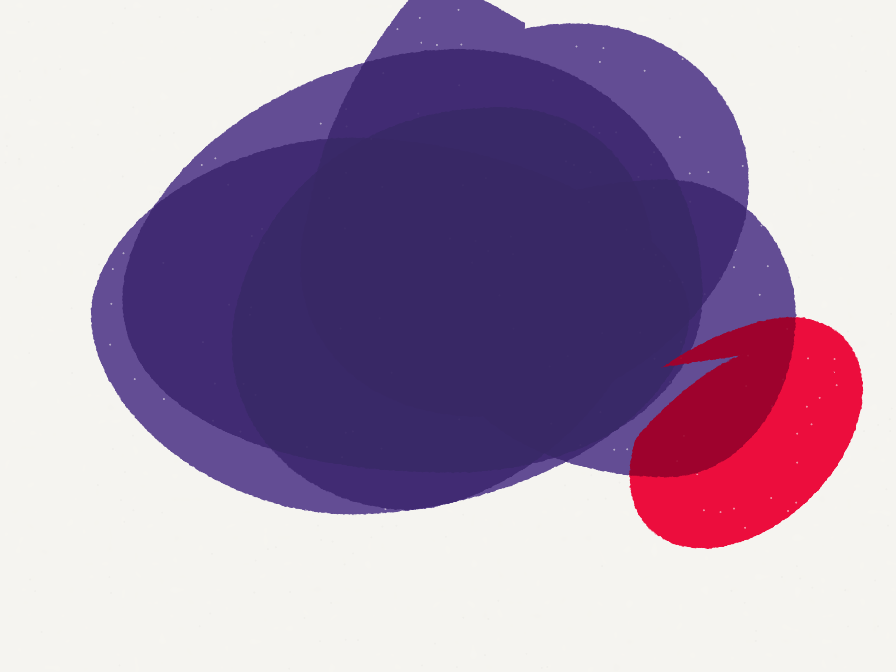
Write a WebGL 1 fragment shader that draws this background.

```glsl
precision highp float;
// Overlapping translucent ink blobs on warm paper: five violet and one red.
// Each blob is a leaning egg with its own reach and roundness per quadrant;
// the violet deepens with the number of layers, and fine specks show paper.

uniform vec2 u_resolution;

float hash(vec2 p) {
  return fract(sin(dot(p, vec2(127.1, 311.7))) * 43758.5);
}

float cornerSlope(vec2 cell, vec2 offset) {
  float angle = 6.2832 * hash(cell);
  return dot(vec2(cos(angle), sin(angle)), offset);
}

float gradientNoise(vec2 p) {
  vec2 i = floor(p), f = fract(p), e = vec2(1.0, 0.0);
  vec2 s = f * f * f * (f * (f * 6.0 - 15.0) + 10.0);
  return mix(mix(cornerSlope(i, f), cornerSlope(i + e, f - e), s.x),
             mix(cornerSlope(i + e.yx, f - e.yx), cornerSlope(i + 1.0, f - 1.0), s.x), s.y);
}

// reach: left, right, up, down. power: upper left, upper right, lower left, lower right.
float blob(vec2 p, vec2 centre, vec4 reach, vec4 power, float lean) {
  vec2 d = p - centre;
  d.x += lean * d.y;
  vec2 side = step(0.0, d);
  vec2 q = max(abs(d) / mix(reach.xz, reach.yw, side), 0.0001);
  vec2 row = mix(power.xy, power.zw, side.y);
  float n = mix(row.x, row.y, side.x);
  float l = pow(pow(q.x, n) + pow(q.y, n), 1.0 / n);
  return length(d) * (1.0 - 1.0 / l);
}

// Egg with a pointed shoulder that runs off the top edge.
float peakedBlob(vec2 p) {
  float body = blob(p, vec2(4.52, 1.9), vec4(1.9, 1.86, 1.7, 1.67), vec4(2.0, 1.9, 2.0, 2.0), 0.25);
  float drop = 2.2 - p.y;
  float leftEdge = (2.62 + 0.182 * drop * drop - p.x) * 0.87;
  float rightEdge = max((p.x - 4.15 - 1.75 * p.y) * 0.5, p.x - 4.5);
  return min(body, max(max(leftEdge, rightEdge), -drop));
}

// Leaning egg with a thin beak above a curved bite.
float beakedBlob(vec2 p) {
  float body = blob(p, vec2(6.4, 3.71), vec4(0.93, 0.92, 0.99, 0.99), vec4(2.0), 0.38);
  float crown = 6.9 - p.x, depth = 6.33 - p.x;
  float underside = p.y - 3.14 + 0.148 * (p.x - 5.72);
  float beak = max(max(2.72 + 0.287 * crown * crown - p.y, underside), -crown);
  float bite = max(-underside, (p.y - 3.05 - 0.45 * depth - 0.4 * depth * depth) * 0.75);
  bite = max(bite, -depth - 0.07);
  return min(max(body, -bite), beak);
}

void main() {
  // Canvas is 5.76 units tall, with y running down from the top.
  float unit = 5.76 / u_resolution.y;
  vec2 p = vec2(gl_FragCoord.x, u_resolution.y - gl_FragCoord.y) * unit;
  float rough = 0.009 * gradientNoise(p * 22.0) + 0.006 * gradientNoise(p * 55.0);

  // Violet layers: count how many cover this point.
  float layers = 0.0;
  for (int i = 0; i < 5; i++) {
    float d;
    if (i == 0) d = blob(p, vec2(3.0, 2.7), vec4(2.22, 2.91, 1.52, 1.71), vec4(1.85), 0.0);
    else if (i == 1) d = blob(p, vec2(3.9, 2.55), vec4(2.85, 2.12, 2.13, 1.5), vec4(1.8, 2.1, 2.2, 2.0), 0.0);
    else if (i == 2) d = peakedBlob(p);
    else if (i == 3) d = blob(p, vec2(3.9, 2.65), vec4(1.88, 1.65, 1.73, 1.72), vec4(2.2, 2.0, 1.9, 1.8), 0.23);
    else d = blob(p, vec2(5.72, 2.7), vec4(2.03, 1.1, 1.16, 1.39), vec4(2.0), 0.0);
    layers += 1.0 - smoothstep(-0.6 * unit, 0.6 * unit, d + rough);
  }
  float red = 1.0 - smoothstep(-0.6 * unit, 0.6 * unit, beakedBlob(p) + rough);

  vec3 paper = vec3(0.961, 0.957, 0.941) + 0.004 * gradientNoise(p * 9.0);
  vec3 color = mix(paper, vec3(0.388, 0.302, 0.58), clamp(layers, 0.0, 1.0));
  color = mix(color, vec3(0.255, 0.169, 0.45), clamp(layers - 1.0, 0.0, 1.0));
  color = mix(color, vec3(0.224, 0.159, 0.408), clamp(layers - 2.0, 0.0, 1.0));
  color = mix(color, vec3(0.22, 0.157, 0.396), clamp(layers - 3.0, 0.0, 1.0));

  // Red ink, deeper over violet.
  vec3 redInk = mix(vec3(0.925, 0.05, 0.24), vec3(0.62, 0.008, 0.175), clamp(layers, 0.0, 1.0));
  color = mix(color, redInk, red);

  // Sparse clustered specks, strongest where the ink is one layer thick.
  vec2 cell = floor(p * 9.0);
  vec2 spot = 0.2 + 0.6 * vec2(hash(cell + 3.1), hash(cell + 8.7));
  float speck = 1.0 - smoothstep(0.004, 0.004 + unit, length(fract(p * 9.0) - spot) / 9.0);
  speck *= step(0.93 - 0.08 * gradientNoise(p * 1.5), hash(cell + 17.3));
  float ink = max(red, min(layers, 1.0));
  color = mix(color, paper, 0.55 * speck * ink / (1.0 + 9.0 * max(layers + red - 1.0, 0.0)));
  color -= 0.02 * speck * (1.0 - ink);

  gl_FragColor = vec4(color, 1.0);
}
```
